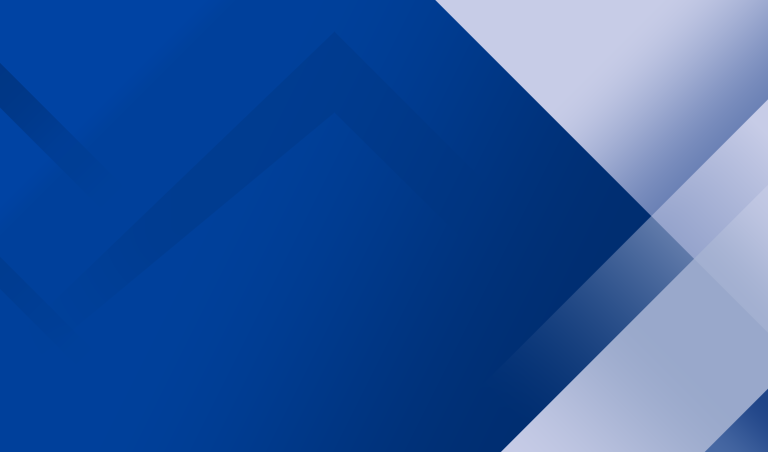
Give the GLSL for this background, as a WebGL 1 fragment shader.

```glsl
precision highp float;
// Deep blue geometric background with faint chevrons and pale diagonal bands.

uniform vec2 u_resolution;

const vec3 BLUE_BRIGHT = vec3(0.0, 0.262, 0.640);
const vec3 BLUE_MID    = vec3(0.0, 0.252, 0.607);
const vec3 BLUE_DEEP   = vec3(0.0, 0.178, 0.440);
const vec3 BLUE_SHADE  = vec3(0.0, 0.205, 0.500);
const vec3 LAVENDER    = vec3(0.780, 0.800, 0.905);
const vec3 STEEL       = vec3(0.400, 0.490, 0.700);
const vec3 MIST        = vec3(0.600, 0.660, 0.795);
const vec3 CORNER_PALE = vec3(0.280, 0.410, 0.640);
const vec3 CORNER_DEEP = vec3(0.120, 0.265, 0.530);

// Diagonal positions, in canvas heights.
const float PANEL_EDGE   = 1.963;  // along x + y
const float GLASS_START  = 0.919;  // along x - y
const float PALE_START   = 1.108;
const float CORNER_START = 1.559;
const vec2 CHEVRON_OUTER = vec2(0.740, 0.930);
const vec2 CHEVRON_INNER = vec2(0.740, 0.751);

// Antialiased step: 0 below zero, 1 above.
float edge(float d) {
    float px = 1.0 / u_resolution.y;
    return smoothstep(-px, px, d);
}

float band(float v, float lo, float hi) {
    return edge(v - lo) * edge(hi - v);
}

// Area below an apex, with separate left and right slopes.
float roof(vec2 p, vec2 apex, float leftSlope, float rightSlope) {
    vec2 q = p - apex;
    float drop = q.x < 0.0 ? -q.x * leftSlope : q.x * rightSlope;
    return edge(-q.y - drop);
}

vec3 blueField(vec2 p, float a, float b) {
    float depth = smoothstep(0.8, 2.05, 1.2 * p.x + 0.6 * (1.0 - p.y));
    vec3 col = mix(BLUE_MID, BLUE_DEEP, depth);

    // Brighter upper left corner
    col = mix(BLUE_BRIGHT, col, smoothstep(-0.56, -0.46, b));

    // Large chevron, fading towards the ends of both arms
    float chevron = roof(p, CHEVRON_OUTER, 0.96, 1.0)
                  * (1.0 - roof(p, CHEVRON_INNER, 0.83, 0.99));
    float fade = smoothstep(0.1, 0.5, p.y) * smoothstep(0.0, 0.4, p.x);
    col = mix(col, min(col, BLUE_SHADE), 0.38 * chevron * fade);

    // Short dark strips entering from the left
    float upper = band(a, 0.762, 0.861) * (1.0 - smoothstep(-0.85, -0.28, b));
    float lower = band(a, 0.361, 0.432) * (1.0 - smoothstep(-0.45, 0.02, b));
    return mix(col, BLUE_SHADE, 0.85 * upper + 0.4 * lower);
}

void main() {
    vec2 p = gl_FragCoord.xy / u_resolution.y;
    float a = p.x + p.y;
    float b = p.x - p.y;
    float panel = edge(a - PANEL_EDGE);

    // Blue field and the shaded pale panel at the upper right
    vec3 pale = mix(LAVENDER, STEEL, smoothstep(0.45, 1.0, b));
    vec3 col = mix(blueField(p, a, b), pale, panel);

    // Translucent band that dissolves towards the lower left
    float glass = pow(clamp((a - 1.2) / 1.2, 0.0, 1.0), 1.6);
    col = mix(col, LAVENDER, glass * edge(b - GLASS_START));

    // Opaque pale band, lighter where it crosses the panel
    vec3 left = mix(LAVENDER, MIST, smoothstep(1.08, 1.72, a));
    vec3 right = mix(MIST, LAVENDER, 0.2 + 0.7 * smoothstep(1.95, 2.3, a));
    col = mix(col, mix(left, right, panel), edge(b - PALE_START));

    // Blue lower right corner
    vec3 corner = mix(CORNER_PALE, CORNER_DEEP, smoothstep(1.57, 1.82, a));
    col = mix(col, corner, edge(b - CORNER_START));

    gl_FragColor = vec4(col, 1.0);
}
```
